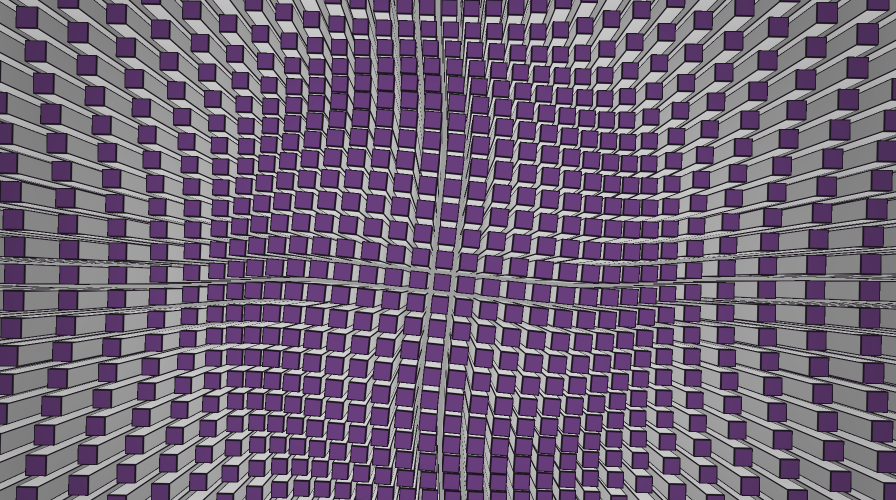
Reproduce this background procedurally as a Shadertoy shader.

```glsl
// A field of square purple-topped pillars seen from above in perspective.
// Each view ray is walked outward over a gently twisted grid; every pillar on
// the way is intersected exactly, then its top or side is shaded and inked.
#define CELL 0.0472                    // grid pitch, in canvas heights
#define PITCH vec2(1.0, 0.95)          // spacing of the pillars, in cells
#define CENTER vec2(-0.0116, -0.065)   // vanishing point from canvas middle
#define HALF_SIZE 0.36                 // pillar half width, in cells
#define FLOOR_SCALE 0.84               // perspective scale of the floor
#define MAX_SCALE 1.45                 // scale above every pillar top
#define INK_WIDTH 0.042                // outline width, in cells
#define STEPS 80
#define TOP_COLOR vec3(0.41, 0.245, 0.49)
#define TOP_SHADE vec3(0.28, 0.17, 0.33)
#define INK_COLOR vec3(0.11, 0.09, 0.12)

mat2 rotation(float angle) {
    float c = cos(angle), s = sin(angle);
    return mat2(c, s, -s, c);
}

// Clockwise twist: strong in the middle, nearly gone at the rim
float twist(float radius) {
    return -mix(0.108, 0.02, smoothstep(4.0, 14.0, radius));
}

// Perspective scale of a pillar top: low dome, circular valley, high rim
float topScale(vec2 place) {
    float rim = length(place * vec2(1.0, 0.8));
    return 1.0 + 0.06 * sin(0.4 * length(place))
         + 0.365 * smoothstep(9.5, 19.0, rim);
}

float ink(float edgeDistance) {
    return 1.0 - smoothstep(0.5 * INK_WIDTH, 1.4 * INK_WIDTH, edgeDistance);
}

vec3 pillarField(vec2 view) {
    float viewRadius = length(view);
    float vignette = smoothstep(6.0, 21.0, viewRadius);
    float nearest = 1.0 / FLOOR_SCALE;
    vec3 color = vec3(0.62);

    for (int i = 0; i < STEPS; i++) {
        float depth = mix(1.0 / MAX_SCALE, 1.0 / FLOOR_SCALE,
                          (float(i) + 0.5) / float(STEPS));
        if (nearest < depth) break;

        // Pillar standing in the cell below this part of the ray
        vec2 plan = view * depth;
        vec2 untwisted = rotation(-twist(length(plan))) * plan;
        vec2 place = round(untwisted / PITCH) * PITCH;
        float scale = topScale(place);
        float topDepth = 1.0 / scale;

        // Ray against the square, in the frame of the pillar
        vec2 ray = rotation(-twist(length(place))) * view;
        ray += vec2(1e-5) * (1.0 - step(1e-5, abs(ray)));
        vec2 middle = place / ray;
        vec2 reach = HALF_SIZE / abs(ray);
        vec2 enter = middle - reach;
        vec2 leave = middle + reach;
        float first = max(enter.x, enter.y);
        float last = min(leave.x, leave.y);
        float hit = max(first, topDepth);
        if (first > last || hit > last || hit >= nearest) continue;
        nearest = hit;

        vec2 local = abs(ray * hit - place);
        if (first <= topDepth) {
            // Flat top
            float edge = HALF_SIZE - max(local.x, local.y);
            vec3 top = mix(TOP_COLOR, TOP_SHADE, 0.85 * vignette);
            color = mix(top, INK_COLOR, ink(edge * scale));
        } else {
            // Side wall: bright near the middle, x faces dim outward
            bool facesX = enter.x > enter.y;
            float across = facesX ? local.y : local.x;
            float facing = abs(facesX ? ray.x : ray.y);
            float below = hit * scale - 1.0;
            float corner = (HALF_SIZE - across) / hit;
            float edge = min(corner, below * facing);
            float light = facesX ? mix(0.76, 0.50, vignette)
                                 : mix(0.84, 0.72, vignette);
            light *= 1.0 - 0.7 * min(below, 0.3);
            color = mix(vec3(light), INK_COLOR, ink(edge));
        }
    }
    return color;
}

void mainImage(out vec4 fragColor, in vec2 fragCoord) {
    // Four samples per pixel smooth every silhouette
    vec3 sum = vec3(0.0);
    for (int k = 0; k < 4; k++) {
        vec2 offset = vec2(k % 2, k / 2) * 0.5 - 0.25;
        vec2 uv = (fragCoord + offset - 0.5 * iResolution.xy) / iResolution.y;
        sum += pillarField((uv - CENTER) / CELL);
    }
    fragColor = vec4(sum * 0.25, 1.0);
}
```
